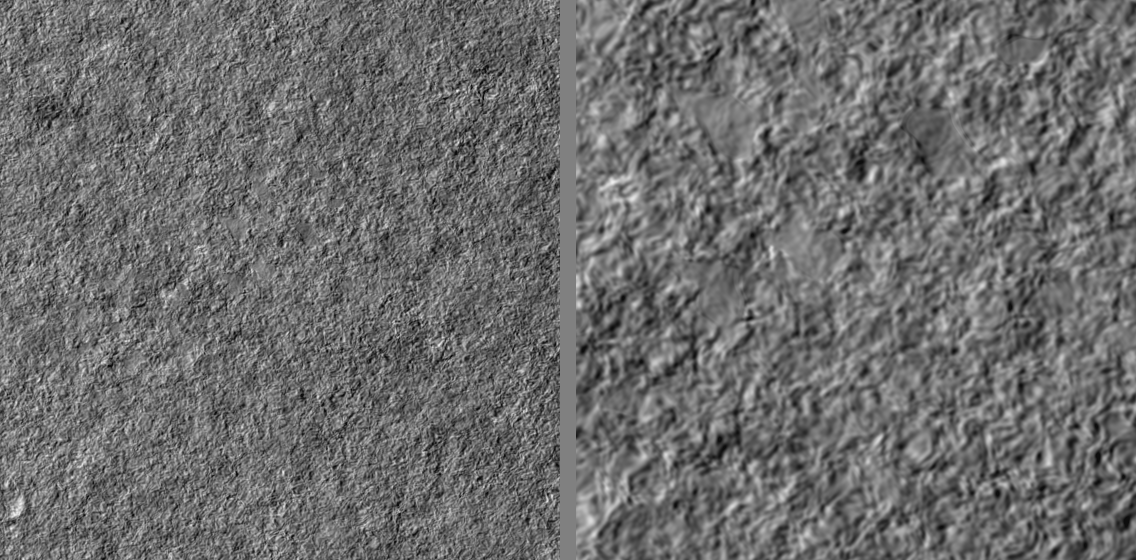
Left, the full canvas; right, a detail of the centre.
Reproduce this texture procedurally as a Shadertoy shader.

```glsl
vec2 hash22(ivec2 cell) {
    uvec2 v = uvec2(cell) * 1664525u + 1013904223u;
    v.x += v.y * 1664525u;
    v.y += v.x * 1664525u;
    v ^= v >> 16u;
    v.x += v.y * 1664525u;
    v.y += v.x * 1664525u;
    v ^= v >> 16u;
    return vec2(v & 65535u) / 32767.5 - 1.0;
}

float corner(ivec2 cell, ivec2 offset, vec2 f) {
    return dot(hash22(cell + offset), f - vec2(offset));
}

float gradientNoise(vec2 p) {
    ivec2 cell = ivec2(floor(p));
    vec2 f = fract(p);
    vec2 u = f * f * f * (f * (f * 6.0 - 15.0) + 10.0);
    return mix(mix(corner(cell, ivec2(0, 0), f), corner(cell, ivec2(1, 0), f), u.x),
               mix(corner(cell, ivec2(0, 1), f), corner(cell, ivec2(1, 1), f), u.x), u.y);
}

// Unit direction pointing away from the light
const vec2 LIGHT_DIR = vec2(0.90, -0.436);

// Slope of a noise surface along the light, with crests a little brighter
float relief(vec2 p, float frequency) {
    mat2 turn = mat2(0.8, 0.6, -0.6, 0.8);
    vec2 q = turn * p * frequency + frequency * 1.7;
    vec2 away = turn * LIGHT_DIR * 0.3;
    float ahead = gradientNoise(q + away);
    float behind = gradientNoise(q - away);
    return 1.25 * ahead - 0.75 * behind;
}

float segmentDistance(vec2 p, vec2 a, vec2 b) {
    vec2 ab = b - a;
    return length(p - a - ab * clamp(dot(p - a, ab) / dot(ab, ab), 0.0, 1.0));
}

// Diagonal belt of broken, knobbly ground
float belt(vec2 p) {
    return 1.0 - smoothstep(0.03, 0.16, segmentDistance(p, vec2(0.2, 0.4), vec2(0.58, 0.68)));
}

// Smooth flats scattered along the belt
float flats(vec2 p) {
    float n = gradientNoise(p * 22.0 + 4.3) + 0.4 * gradientNoise(p * 60.0);
    return smoothstep(0.17, 0.25, n) * belt(p);
}

// Crater with a lit far wall and a shaded outer slope
float crater(vec2 p, vec2 center, float radius) {
    vec2 d = (p - center) / radius;
    float r = length(d);
    float side = dot(d, LIGHT_DIR) / max(r, 0.01);
    float wall = exp(-pow((r - 0.85) * 4.0, 2.0));
    float slope = exp(-pow((r - 1.35) * 4.0, 2.0));
    return wall * max(side, 0.0) * 0.36 - slope * side * 0.16;
}

void mainImage(out vec4 fragColor, in vec2 fragCoord) {
    vec2 p = fragCoord / iResolution.y;

    // Crumbly grain, barely drawn out along the rising diagonal
    vec2 warped = p + 0.005 * vec2(gradientNoise(p * 45.0), gradientNoise(p * 45.0 + 57.0));
    vec2 along = vec2(0.6, 0.8);
    vec2 drawn = warped - along * dot(warped, along) * 0.06;
    float rough = 1.0 + 0.45 * gradientNoise(p * 9.0 + 21.0) + 0.5 * gradientNoise(p * 33.0);
    float grain = 0.21 * relief(drawn, 83.0) + 0.29 * relief(drawn, 151.0)
                + 0.23 * relief(drawn, 247.0) + 0.12 * relief(drawn, 45.0);

    // Knobs and rimmed flats
    float flatness = flats(p);
    float rim = flats(p + LIGHT_DIR * 0.003) - flats(p - LIGHT_DIR * 0.003);
    grain += belt(p) * 0.17 * relief(warped, 40.0);
    grain *= rough * mix(1.0, 0.4, flatness);

    // Broad undulations and long diagonal swells
    vec2 swell = vec2(dot(p, vec2(0.8, -0.6)) * 17.0, dot(p, along) * 6.0);
    float tone = 0.44 - 0.045 * smoothstep(0.2, 1.0, p.x);
    tone += 0.11 * relief(p, 21.0) + 0.075 * gradientNoise(swell)
          + 0.08 * gradientNoise(p * 7.0 + 11.0) + 0.09 * gradientNoise(p * 29.0);

    float shade = tone + grain - 0.09 * rim;

    // Dark hollow, faint ridge, crater and stray boulders
    vec2 hollow = (p - vec2(0.08, 0.8)) / vec2(0.075, 0.02);
    shade -= 0.12 * exp(-dot(hollow, hollow));
    float ridge = segmentDistance(warped, vec2(0.73, 0.405), vec2(0.95, 0.33));
    shade += 0.06 * exp(-pow(ridge / 0.004, 2.0));
    shade += crater(p, vec2(0.015, 0.1), 0.026);
    for (int i = 0; i < 9; i++) {
        vec2 spot = 0.5 + 0.5 * hash22(ivec2(i, 73));
        vec2 d = (p - spot) / 0.0045;
        shade += 0.22 * exp(-dot(d, d)) * (0.8 - dot(d, LIGHT_DIR));
    }

    fragColor = vec4(vec3(clamp(shade, 0.05, 0.94)), 1.0);
}
```
